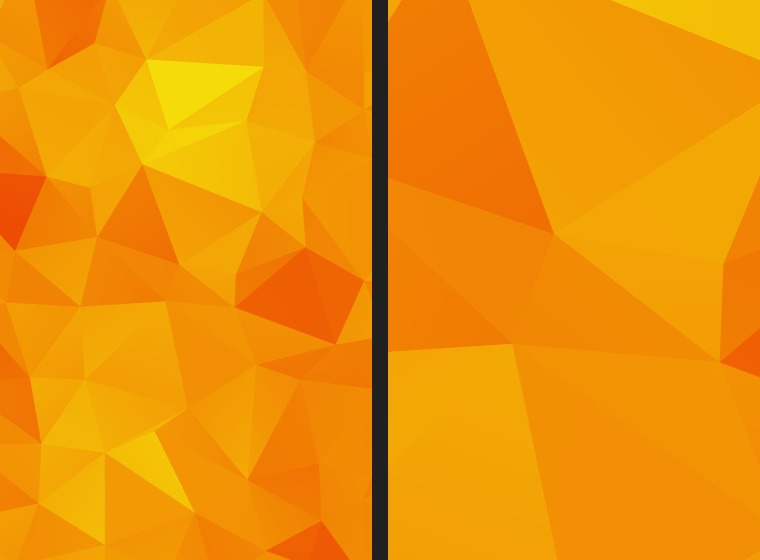
Left: the whole. Right: its middle third, enlarged.
Write a WebGL 2 fragment shader that draws this background.

```glsl
#version 300 es
precision highp float;
// Low-poly backdrop of warm facets, from red-orange through amber to yellow.
// A jittered grid is split into triangles; each takes its tone from a sum of
// soft light and dark spots, a random offset and a gentle linear gradient.

uniform vec2 u_resolution;
out vec4 fragColor;

// Lengths are fractions of the canvas height.
const float CELL_SIZE = 0.122;
const float JITTER = 0.84;          // share of the cell a vertex may roam
const float BASE_TONE = 0.585;
const float TONE_SPREAD = 0.15;     // random tone range between facets
const float GRADIENT_SLOPE = 0.50;  // strongest tone change per unit length
const float TONE_MIN = 0.30;
const float TONE_MAX = 0.86;
const vec3 RED_ORANGE = vec3(0.93, 0.30, 0.01);
const vec3 AMBER = vec3(0.95, 0.58, 0.015);
const vec3 YELLOW = vec3(0.96, 0.86, 0.03);

// Spots: centre x, centre y, radius, tone change.
const int SPOT_COUNT = 11;
const vec4 SPOTS[SPOT_COUNT] = vec4[](
    vec4(0.34, 0.80, 0.16, 0.24), vec4(0.22, 0.20, 0.11, 0.16),
    vec4(0.54, 0.46, 0.08, -0.26), vec4(0.00, 0.65, 0.09, -0.26),
    vec4(0.12, 0.98, 0.09, -0.22), vec4(0.55, 0.02, 0.09, -0.25),
    vec4(0.00, 0.34, 0.07, -0.18), vec4(0.58, 0.96, 0.13, -0.11),
    vec4(0.25, 0.58, 0.10, -0.10), vec4(0.58, 0.27, 0.12, -0.07),
    vec4(0.28, 0.40, 0.14, 0.06));

float hash(vec2 p) {
    return fract(sin(dot(p, vec2(127.1, 311.7))) * 43758.5453);
}

float cross2(vec2 a, vec2 b) {
    return a.x * b.y - a.y * b.x;
}

// Jittered grid vertex
vec2 vertexAt(vec2 cell) {
    vec2 offset = vec2(hash(cell + 3.7), hash(cell + 41.3)) - 0.5;
    return (cell + 0.5 + JITTER * offset) * CELL_SIZE;
}

// Signed distance to a directed edge, positive on its left
float edgeDistance(vec2 p, vec2 a, vec2 b) {
    return cross2(b - a, p - a) / length(b - a);
}

// Smooth coverage of a counter-clockwise triangle
float coverage(vec2 p, vec2 a, vec2 b, vec2 c, float pixel) {
    float inside = min(edgeDistance(p, a, b),
                       min(edgeDistance(p, b, c), edgeDistance(p, c, a)));
    return clamp(inside / pixel + 0.5, 0.0, 1.0);
}

float spotTone(vec2 p) {
    float tone = BASE_TONE;
    for (int i = 0; i < SPOT_COUNT; i++) {
        vec2 d = (p - SPOTS[i].xy) / SPOTS[i].z;
        tone += SPOTS[i].w * exp(-dot(d, d));
    }
    return tone;
}

vec3 toneColor(float tone) {
    float t = clamp(tone, TONE_MIN, TONE_MAX);
    vec3 warm = mix(RED_ORANGE, AMBER, smoothstep(0.0, 1.0, 0.0) +
                    clamp((t - RED_ORANGE.g) / (AMBER.g - RED_ORANGE.g), 0.0, 1.0));
    return mix(warm, YELLOW, clamp((t - AMBER.g) / (YELLOW.g - AMBER.g), 0.0, 1.0));
}

// Facet colour, weighted by coverage in the fourth component
vec4 facet(vec2 p, vec2 a, vec2 b, vec2 c, vec2 seed, float pixel) {
    vec2 centre = (a + b + c) / 3.0;
    float angle = 6.2832 * hash(seed + 17.9);
    float slope = GRADIENT_SLOPE * hash(seed + 29.3);
    float tone = spotTone(centre) + TONE_SPREAD * (hash(seed + 7.1) - 0.5);
    tone += slope * dot(p - centre, vec2(cos(angle), sin(angle)));
    return vec4(toneColor(tone), 1.0) * coverage(p, a, b, c, pixel);
}

void main() {
    vec2 p = gl_FragCoord.xy / u_resolution.y;
    float pixel = 1.0 / u_resolution.y;
    vec2 home = floor(p / CELL_SIZE);
    vec4 sum = vec4(0.0);

    // Every quad that can reach this point
    for (int j = -1; j <= 0; j++) {
        for (int i = -1; i <= 0; i++) {
            vec2 cell = home + vec2(i, j);
            vec2 a = vertexAt(cell);
            vec2 b = vertexAt(cell + vec2(1.0, 0.0));
            vec2 c = vertexAt(cell + vec2(1.0, 1.0));
            vec2 d = vertexAt(cell + vec2(0.0, 1.0));

            // Split along a diagonal that stays inside the quad
            bool acInside = cross2(b - a, c - a) > 0.0 && cross2(c - a, d - a) > 0.0;
            bool bdInside = cross2(b - a, d - a) > 0.0 && cross2(c - b, d - b) > 0.0;
            float bias = mix(0.7, 1.4, hash(cell + 53.9));
            bool splitAC = acInside && (!bdInside || length(c - a) < bias * length(d - b));
            vec2 third = splitAC ? c : d;
            vec2 start = splitAC ? a : b;
            sum += facet(p, a, b, third, cell, pixel);
            sum += facet(p, start, c, d, cell + 0.5, pixel);
        }
    }
    fragColor = vec4(sum.rgb / max(sum.a, 0.001), 1.0);
}
```
